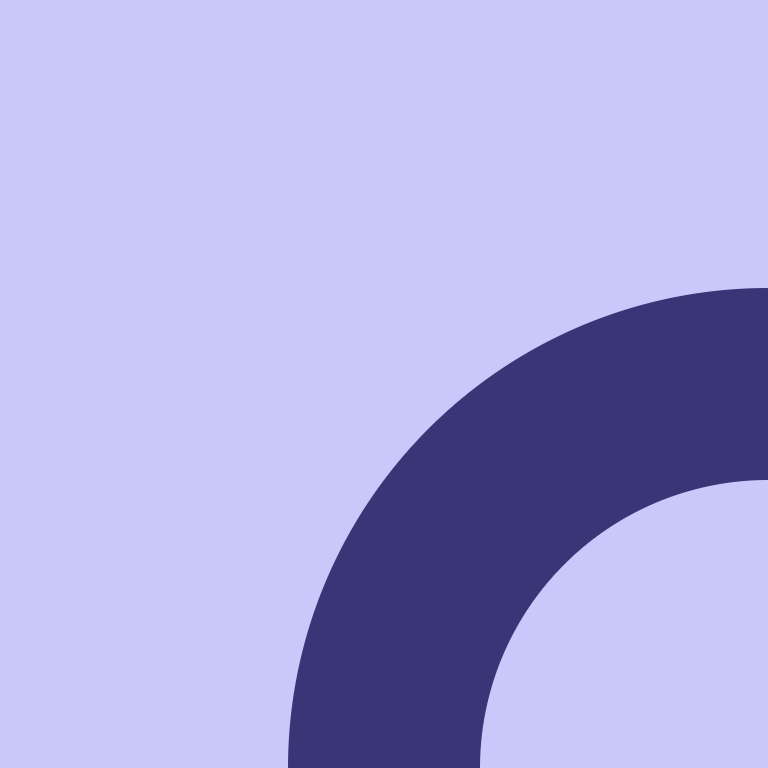
Write a Shadertoy shader that draws this background.

```glsl
// Draws a quarter ring in dark indigo, centred on the lower right corner of a lavender field.

const vec3 LAVENDER = vec3(0.784, 0.784, 0.980);
const vec3 INDIGO = vec3(0.220, 0.212, 0.467);
const vec2 RING_CENTER = vec2(1.0, 0.0);
const float RING_RADIUS = 0.5;       // middle of the band
const float RING_HALF_WIDTH = 0.125;

// Signed distance to a ring, negative inside the band
float ringDistance(vec2 point, vec2 center, float radius, float halfWidth) {
    return abs(length(point - center) - radius) - halfWidth;
}

void mainImage(out vec4 fragColor, in vec2 fragCoord) {
    // Canvas units: height is 1, the right edge stays at x = 1
    vec2 point = fragCoord / iResolution.y;
    point.x += 1.0 - iResolution.x / iResolution.y;

    // One-pixel soft edge
    float pixel = 1.0 / iResolution.y;
    float ring = ringDistance(point, RING_CENTER, RING_RADIUS, RING_HALF_WIDTH);
    float coverage = clamp(0.5 - ring / pixel, 0.0, 1.0);

    fragColor = vec4(mix(LAVENDER, INDIGO, coverage), 1.0);
}
```
